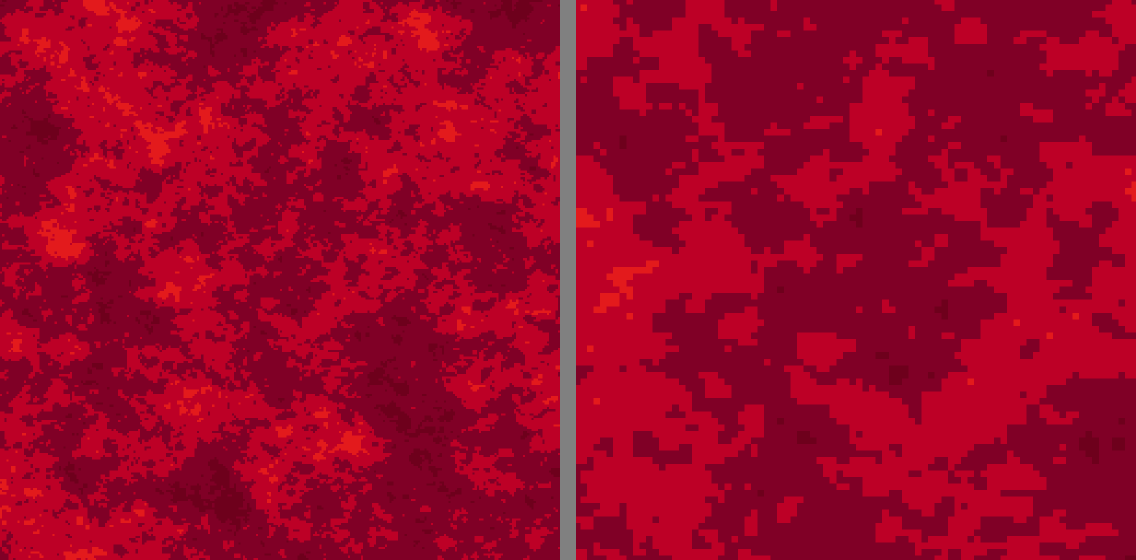
Left, the full canvas; right, a detail of the centre.
Give the GLSL for this texture, as a WebGL 1 fragment shader.

```glsl
precision highp float;
// Mottled crimson and maroon patches, posterised to four reds on a fine square grid.

uniform vec2 u_resolution;

vec3 hash3(vec2 cell) {
  vec3 q = fract(cell.xyx * vec3(0.1031, 0.1030, 0.0973));
  q += dot(q, q.yxz + 33.33);
  return fract((q.xxy + q.yzz) * q.zyx);
}

// Cellular noise: soft light and dark spots around jittered feature points.
float spotNoise(vec2 p) {
  vec2 cell = floor(p);
  float sum = 0.0;
  for (int y = -1; y <= 1; y++) {
    for (int x = -1; x <= 1; x++) {
      vec2 neighbour = cell + vec2(float(x), float(y));
      vec3 rnd = hash3(neighbour);
      vec2 d = p - neighbour - rnd.xy;
      float falloff = max(0.0, 1.0 - dot(d, d));
      sum += (rnd.z * 2.0 - 1.0) * falloff * falloff * falloff;
    }
  }
  return sum;
}

// Layered spots from broad patches to ragged grain, scaled to unit deviation.
float mottle(vec2 p) {
  float sum = 0.0;
  float amplitude = 1.0;
  float frequency = 6.0;
  for (int i = 0; i < 5; i++) {
    sum += amplitude * spotNoise(p * frequency + 17.3 * float(i + 1));
    amplitude *= 0.88;
    frequency *= 2.15;
  }
  return sum / 0.69;
}

vec3 palette(float tone) {
  vec3 shadow = vec3(0.43, 0.0, 0.11);
  vec3 maroon = vec3(0.50, 0.0, 0.15);
  vec3 crimson = vec3(0.74, 0.0, 0.15);
  vec3 scarlet = vec3(0.89, 0.10, 0.11);
  vec3 color = mix(shadow, maroon, step(-1.72, tone));
  color = mix(color, crimson, step(0.23, tone));
  return mix(color, scarlet, step(2.0, tone));
}

void main() {
  float side = min(u_resolution.x, u_resolution.y);
  vec3 color = vec3(0.0);

  // Four samples per pixel smooth the edges of the grid squares.
  for (int i = 0; i < 4; i++) {
    float row = floor(float(i) / 2.0);
    vec2 offset = vec2(float(i) - 2.0 * row, row) * 0.5 - 0.25;
    vec2 uv = (gl_FragCoord.xy + offset) / side;
    vec2 square = (floor(uv * 256.0) + 0.5) / 256.0;
    color += palette(mottle(square * vec2(0.92, 1.12)));
  }
  gl_FragColor = vec4(color / 4.0, 1.0);
}
```
